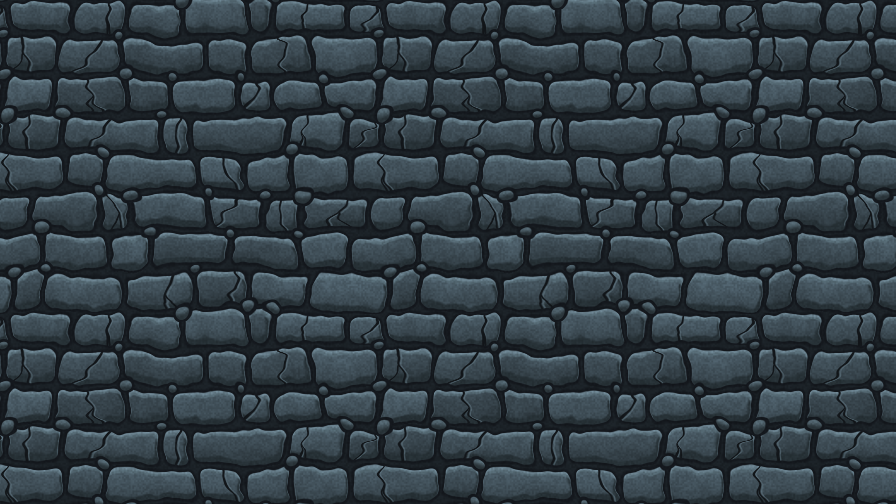
A WebGL 1 fragment shader for this texture:

```glsl
precision highp float;
uniform vec2 u_resolution;

// One unit is the height of a course; a tile holds eight courses.
const vec2 TILE = vec2(9.64, 8.0);
const float COURSES = 12.93;

float hash(vec2 p) {
  vec3 q = fract(p.xyx * vec3(0.1031, 0.1030, 0.0973));
  q += dot(q, q.yzx + 33.33);
  return fract((q.x + q.y) * q.z);
}

// Value noise that wraps at every whole uv
float noise(vec2 uv, vec2 cells) {
  vec2 p = uv * cells;
  vec2 f = fract(p);
  f = f * f * (3.0 - 2.0 * f);
  vec2 a = floor(mod(floor(p) + 0.5, cells));
  vec2 b = floor(mod(floor(p) + 1.5, cells));
  return mix(mix(hash(a), hash(vec2(b.x, a.y)), f.x),
             mix(hash(vec2(a.x, b.y)), hash(b), f.x), f.y);
}

float wrapIndex(float i, float n) {
  return floor(mod(i + 0.5, n));
}

float stonesInRow(float row) {
  return 6.0 + floor(2.0 * hash(vec2(row, 71.0)));
}

float stagger(float row) {
  return hash(vec2(row, 19.0));
}

// Slanted upright joint number i of a course
float joint(float i, float row, float n, float y) {
  vec2 id = vec2(wrapIndex(i, n), row);
  float jitter = 0.62 * (hash(id + 7.0) - 0.5) + 0.16 * (hash(id + 40.0) - 0.5) * y;
  return (i + jitter + stagger(row)) * TILE.x / n;
}

float roundBox(vec2 p, vec2 halfSize, float r) {
  vec2 q = abs(p) - halfSize + r;
  return length(max(q, 0.0)) + min(max(q.x, q.y), 0.0) - r;
}

float inside(float d, float soft) {
  return 1.0 - smoothstep(-soft, soft, d);
}

void main() {
  float px = COURSES / u_resolution.y;
  vec2 p = vec2(gl_FragCoord.x, u_resolution.y - gl_FragCoord.y) * px + vec2(0.0, 0.06);
  vec2 uv = p / TILE;
  float soft = 0.7 * px;

  // Uneven courses
  p.y += 0.24 * (noise(uv, vec2(9.0, 8.0)) - 0.5) + 0.08 * (noise(uv, vec2(31.0, 25.0)) - 0.5);
  p.x += 0.14 * (noise(uv + 0.37, vec2(20.0, 16.0)) - 0.5);

  // Find the stone between its two joints
  float row = wrapIndex(floor(p.y), TILE.y);
  float y = fract(p.y) - 0.5;
  float n = stonesInRow(row);
  float c = floor(p.x * n / TILE.x - stagger(row));
  if (p.x < joint(c, row, n, y)) c -= 1.0;
  else if (p.x >= joint(c + 1.0, row, n, y)) c += 1.0;
  float left = joint(c, row, n, y);
  float right = joint(c + 1.0, row, n, y);
  vec2 id = vec2(wrapIndex(c, n), row) + 13.0;

  // Stone outline
  vec2 q = vec2(p.x - 0.5 * (left + right), y - 0.06 * (hash(id + 5.0) - 0.5));
  q.y += 0.1 * (hash(id + 9.0) - 0.5) * q.x;
  vec2 halfSize = vec2(0.5 * (right - left) - 0.085, 0.42 - 0.05 * hash(id + 21.0));
  float r = min(0.17, 0.9 * halfSize.x);
  float wobble = 0.06 * (noise(uv, vec2(48.0, 40.0)) - 0.5);
  float d = roundBox(q, halfSize, r) + wobble;

  // Pebbles wedged where joints meet
  float k = floor(p.y + 0.5);
  float kRow = wrapIndex(k, TILE.y);
  float kn = stonesInRow(kRow);
  float first = floor(p.x * kn / TILE.x - stagger(kRow));
  float pebble = 1.0;
  float pebbleSide = 0.0;
  for (int j = -1; j <= 2; j++) {
    float i = first + float(j);
    vec2 seed = vec2(wrapIndex(i, kn), kRow) + 57.0;
    vec2 v = p - vec2(joint(i, kRow, kn, 0.0), k);
    float radius = 0.08 + 0.08 * hash(seed + 3.0);
    float e = length(v * vec2(0.85, 1.0)) - radius + wobble;
    if (hash(seed) > 0.6 && e < pebble) {
      pebble = e;
      pebbleSide = v.y / radius;
    }
  }
  d = max(d, 0.08 - pebble);

  // Stone face, shaded foot and lit top lip
  float tone = 0.88 + 0.2 * hash(id + 31.0) + 0.12 * (noise(uv, vec2(24.0, 30.0)) - 0.5);
  vec3 face = mix(vec3(0.28, 0.345, 0.385), vec3(0.21, 0.26, 0.29), smoothstep(-0.4, 0.4, q.y)) * tone;
  float foot = roundBox(q + vec2(0.03, 0.12), halfSize, r) + 0.03 + 2.0 * wobble;
  float lip = roundBox(q - vec2(0.0, 0.12), halfSize, r) + 1.5 * wobble;
  float rim = roundBox(q - vec2(0.0, 0.06), halfSize, r) + wobble;
  face = mix(vec3(0.15, 0.19, 0.21), face, inside(foot, 0.04));
  face = mix(vec3(0.33, 0.41, 0.45), face, inside(lip, 0.03));
  face = mix(vec3(0.41, 0.50, 0.55), face, inside(rim, 0.03));

  // Forked cracks with a lit edge
  if (hash(id + 3.0) > 0.5) {
    float slope = 1.7 * (hash(id + 61.0) - 0.5);
    float zig = 0.3 * (noise(vec2(0.5 + 0.5 * q.y, hash(id + 64.0)), vec2(10.0, 64.0)) - 0.5);
    float along = q.x - halfSize.x * (hash(id + 67.0) - 0.5) - zig;
    float scale = inversesqrt(1.0 + slope * slope);
    float side = (along - slope * q.y) * scale;
    float crack = abs(side);
    if (q.y > 0.0 && hash(id + 73.0) > 0.5) crack = min(crack, abs(along + slope * q.y) * scale);
    float width = 0.018 + 0.02 * noise(uv, vec2(40.0, 32.0));
    face = mix(face, vec3(0.36, 0.44, 0.485), 0.6 * inside(abs(side - 0.06) - 0.02, soft));
    face = mix(face, vec3(0.07, 0.085, 0.10), inside(crack - width, soft));
  }

  // Mortar, stones and pebbles, with fine grain
  vec3 color = mix(vec3(0.075, 0.09, 0.11), vec3(0.105, 0.13, 0.15), smoothstep(0.03, 0.11, min(d, pebble)));
  color = mix(color, face, inside(d, soft));
  vec3 pebbleColor = mix(vec3(0.32, 0.395, 0.435), vec3(0.16, 0.20, 0.22), smoothstep(-0.7, 0.6, pebbleSide));
  color = mix(color, pebbleColor, inside(pebble, soft));
  color *= 1.0 + 0.22 * (noise(uv, vec2(220.0, 180.0)) - 0.5);
  gl_FragColor = vec4(color, 1.0);
}
```
